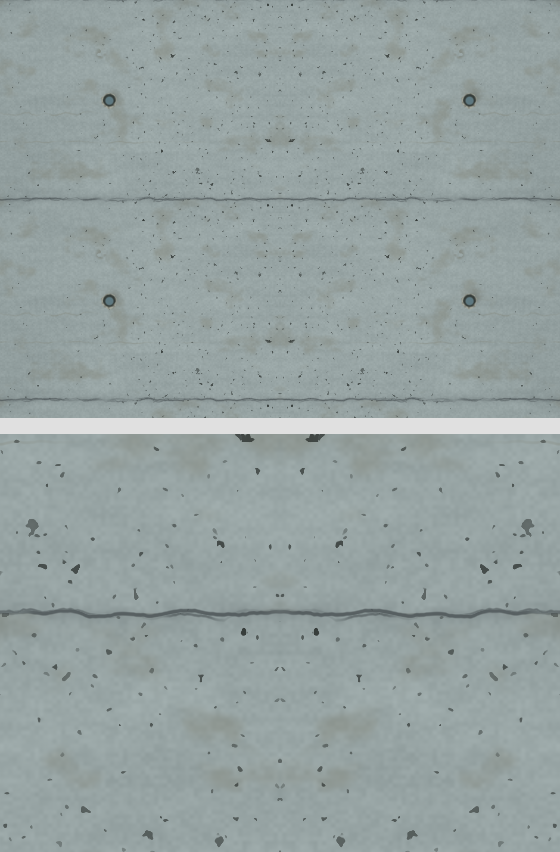
Top: the whole. Bottom: its middle third, enlarged.
Write a Shadertoy shader that draws this texture.

```glsl
// Mirrored cast concrete panels with pits, stains, rough joints and tie holes.

// Lengths are fractions of the canvas width.
const float PANEL_HEIGHT = 0.358;
const float FIRST_JOINT = 0.3555;       // measured down from the top
const float JOINT_WIDTH = 0.0011;
const float PITTED_HALF_WIDTH = 0.27;
const float HOLE_RADIUS = 0.0135;
const float HOLE_DEPTH = 0.1823;        // below the joint above it
const vec2 HOLE_COLUMNS = vec2(0.194, 0.8372);
const vec2 PATCH_CENTER = vec2(0.319, 0.098);

const vec3 CONCRETE_LIGHT = vec3(0.622, 0.673, 0.672);
const vec3 CONCRETE_DARK = vec3(0.558, 0.608, 0.608);
const vec3 STAIN = vec3(0.50, 0.51, 0.46);
const vec3 PIT = vec3(0.16, 0.18, 0.17);
const vec3 JOINT = vec3(0.29, 0.32, 0.33);
const vec3 HOLE_RIM = vec3(0.66, 0.67, 0.62);
const vec3 HOLE_SHADOW = vec3(0.17, 0.20, 0.19);
const vec3 HOLE_PLUG = vec3(0.37, 0.47, 0.50);

float hash(vec2 p) {
    return fract(sin(dot(p, vec2(127.1, 311.7))) * 43758.5453);
}

float noise(vec2 p) {
    vec2 i = floor(p), f = fract(p);
    f = f * f * (3.0 - 2.0 * f);
    return mix(mix(hash(i), hash(i + vec2(1, 0)), f.x),
               mix(hash(i + vec2(0, 1)), hash(i + vec2(1, 1)), f.x), f.y);
}

float fbm(vec2 p) {
    float sum = 0.0, amp = 0.5;
    for (int i = 0; i < 4; i++) {
        sum += amp * noise(p);
        p = p * 2.03 + 17.3;
        amp *= 0.5;
    }
    return sum / 0.9375;
}

// 1 inside radius r, fading over the soft edge
float disc(float d, float r, float soft) {
    return 1.0 - smoothstep(r - soft, r + soft, d);
}

// Scattered ragged pits, denser near the mirror axis
float pits(vec2 p, float cell, float chance, float radius, float px) {
    float cover = 0.0;
    vec2 home = floor(p / cell);
    vec2 rough = vec2(noise(p * 330.0), noise(p * 330.0 + 50.0)) - 0.5;
    for (int j = -1; j <= 1; j++)
    for (int i = -1; i <= 1; i++) {
        vec2 id = home + vec2(i, j);
        vec2 seed = id + cell * 900.0;
        vec2 center = (id + vec2(hash(seed + 3.1), hash(seed + 7.7))) * cell;
        float density = mix(1.0, 0.2, smoothstep(PITTED_HALF_WIDTH - 0.05, PITTED_HALF_WIDTH + 0.04, center.x));
        float present = step(hash(seed + 11.9), chance * density);
        float angle = 6.2832 * hash(seed + 19.3);
        vec2 axis = vec2(cos(angle), sin(angle));
        vec2 d = p - center + rough * radius * 1.2;
        d = vec2(dot(d, axis), 1.5 * dot(d, vec2(-axis.y, axis.x)));
        float r = radius * mix(0.45, 1.0, hash(seed + 23.7));
        float depth = mix(0.45, 1.0, hash(seed + 31.1));
        cover = max(cover, present * depth * disc(length(d), r, 0.7 * px));
    }
    return cover;
}

// Wavering broken line at offset s from its path
float strand(float s, float x, float seed, float sway, float width, float px) {
    float path = sway * (fbm(vec2(x * 55.0, seed)) - 0.5);
    float strength = smoothstep(0.2, 0.7, noise(vec2(x * 38.0, seed + 9.0)));
    return disc(abs(s - path), width, px) * mix(0.25, 1.0, strength);
}

void mainImage(out vec4 fragColor, in vec2 fragCoord) {
    float px = 1.0 / iResolution.x;
    vec2 pos = vec2(fragCoord.x, iResolution.y - fragCoord.y) * px;
    float below = mod(pos.y - FIRST_JOINT, PANEL_HEIGHT);
    float s = below - PANEL_HEIGHT * step(0.5 * PANEL_HEIGHT, below);
    vec2 p = vec2(abs(pos.x - 0.5), below);

    // Cloudy cement with horizontal streaks and fine grain
    float cloud = 0.55 * fbm(p * vec2(9.0, 16.0)) + 0.45 * fbm(p * vec2(12.0, 90.0) + 40.0);
    float tone = 0.62 + 1.3 * (cloud - 0.5) - 0.35 * smoothstep(0.3, 0.5, p.x);
    vec3 color = mix(CONCRETE_DARK, CONCRETE_LIGHT, clamp(tone, 0.0, 1.0));
    color += 0.035 * (noise(p * 380.0) - 0.5) + 0.02 * (noise(p * 140.0) - 0.5);

    // Brown blotches, a worn patch and faint horizontal marks
    float blotch = smoothstep(0.58, 0.85, fbm(p * vec2(24.0, 32.0) + 8.0));
    color = mix(color, STAIN, 0.4 * blotch);
    float worn = disc(length(p - PATCH_CENTER), 0.009, 0.004) * smoothstep(0.35, 0.6, noise(p * 170.0));
    color = mix(color, STAIN * 0.9, 0.5 * worn);
    float marks = strand(below - 0.2565, p.x, 4.0, 0.006, 0.0008, px) * smoothstep(0.1, 0.2, p.x)
                + strand(below - 0.206, p.x, 6.0, 0.012, 0.0012, px) * smoothstep(0.3, 0.4, p.x);
    color = mix(color, STAIN, 0.4 * marks);

    // Air pits, from pinholes to large voids
    float voids = 0.75 * pits(p, 0.013, 0.40, 0.0017, px);
    voids = max(voids, pits(p, 0.033, 0.38, 0.0031, px));
    voids = max(voids, pits(p, 0.058, 0.36, 0.0052, px));
    color = mix(color, PIT, 0.9 * voids);

    // Joint: grimy shoulder and two tangled strands
    float grime = exp(-abs(s) * 190.0) * fbm(p * vec2(60.0, 120.0));
    color = mix(color, JOINT, 0.4 * grime);
    float joint = max(strand(s, p.x, 1.0, 0.007, JOINT_WIDTH, px),
                      0.75 * strand(s, p.x, 2.0, 0.013, 0.7 * JOINT_WIDTH, px));
    color = mix(color, JOINT, 0.8 * joint);

    // Tie holes: smear, chipped rim, shadowed bore and plug
    for (int i = 0; i < 2; i++) {
        vec2 q = vec2(pos.x - HOLE_COLUMNS[i], below - HOLE_DEPTH) / HOLE_RADIUS;
        float soft = px / HOLE_RADIUS;
        float chip = 0.25 * (noise(q * 3.0 + 20.0) - 0.5);
        float smear = exp(-dot(q - vec2(0.7, -0.6), q - vec2(0.7, -0.6)) * 1.4);
        color = mix(color, STAIN * 0.75, 0.45 * smear);
        vec3 rim = HOLE_RIM * mix(0.72, 1.05, noise(q * 4.0));
        color = mix(color, rim, disc(length(q) + chip, 1.0, soft));
        color = mix(color, HOLE_SHADOW, 0.9 * disc(length(q - vec2(0.08, -0.06)) + 0.5 * chip, 0.82, soft));
        color = mix(color, HOLE_PLUG, disc(length(q - vec2(0.1, 0.0)), 0.54, soft));
    }

    fragColor = vec4(clamp(color, 0.0, 1.0), 1.0);
}
```
